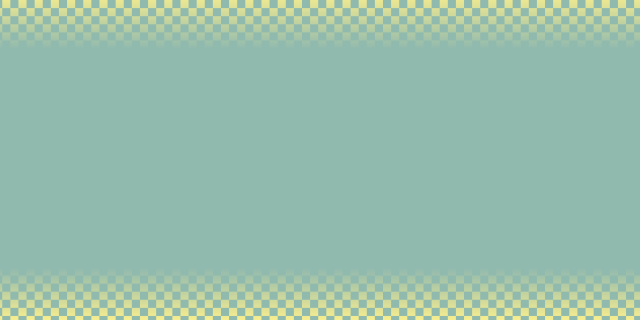
This background is drawn by a WebGL 1 fragment shader. Its source:

```glsl
precision highp float;

// Calm sage field with a pale yellow checkerboard along the top and bottom.
// Two smoothed square waves multiply into the checks, and a linear fade
// from each edge dissolves them into the flat background.

uniform vec2 u_resolution;

// Square wave per axis: +1 in even cells, -1 in odd cells, with soft edges.
vec2 squareWave(vec2 cell, float pixel) {
  vec2 edgeDistance = 0.5 - abs(mod(cell + 0.5, 2.0) - 1.0);
  return clamp(edgeDistance / (0.5 * pixel), -1.0, 1.0);
}

void main() {
  vec2 p = gl_FragCoord.xy / u_resolution.y;
  float cellsPerHeight = 39.5;

  // Checkerboard, with rows counted down from the top edge
  vec2 cell = vec2(p.x - 0.007, 1.0 - p.y) * cellsPerHeight;
  vec2 wave = squareWave(cell, cellsPerHeight / u_resolution.y);
  float checks = 0.5 + 0.5 * wave.x * wave.y;

  // Bands fade toward the middle; the lower one is slightly brighter
  float topFade = 0.88 * clamp(1.0 - (1.0 - p.y) / 0.152, 0.0, 1.0);
  float bottomFade = clamp(1.0 - p.y / 0.162, 0.0, 1.0);

  vec3 sage = vec3(0.569, 0.729, 0.682);
  vec3 paleYellow = vec3(0.97, 0.93, 0.56);
  vec3 color = mix(sage, paleYellow, checks * (topFade + bottomFade));

  gl_FragColor = vec4(color, 1.0);
}
```
